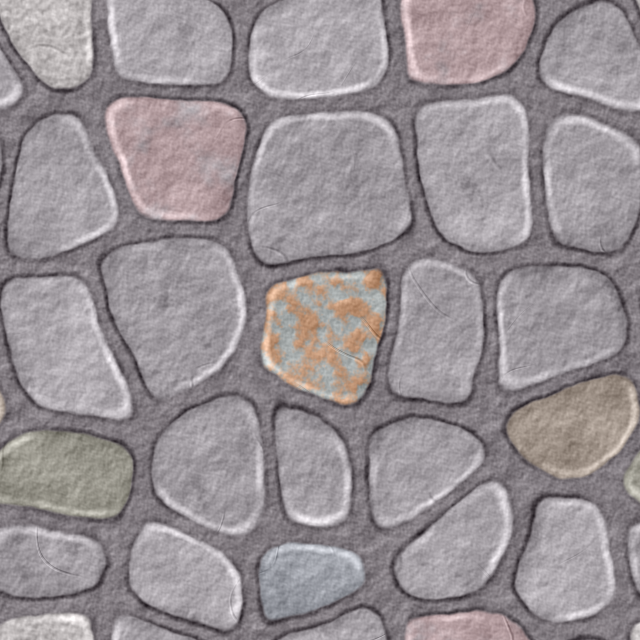
Write a three.js fragment shader that draws this texture.

```glsl
// Draws a wall of rounded grey fieldstones, a few of them tinted, set in dark mortar.
varying vec2 vUv;

const float CELLS = 5.0;
const float MORTAR_HALF_WIDTH = 0.06;
const float CORNER_SHARPNESS = 13.0;

const vec3 GREY = vec3(0.645, 0.625, 0.645);
const vec3 PINK = vec3(0.70, 0.61, 0.62);
const vec3 OLIVE = vec3(0.58, 0.57, 0.53);
const vec3 TAN = vec3(0.63, 0.58, 0.54);
const vec3 BLUE_GREY = vec3(0.61, 0.62, 0.65);
const vec3 PALE = vec3(0.73, 0.71, 0.71);
const vec3 RUST = vec3(0.73, 0.56, 0.44);
const vec3 LICHEN = vec3(0.66, 0.68, 0.68);
const vec3 MORTAR = vec3(0.51, 0.485, 0.505);

struct Stone {
  vec2 cell;
  float inset;   // distance from the joint, rounded at the corners
  vec2 outward;  // direction towards the nearest joint
};

vec2 hash2(vec2 p) {
  vec2 q = vec2(dot(p, vec2(127.1, 311.7)), dot(p, vec2(269.5, 183.3)));
  return fract(sin(q) * 43758.5);
}

float cornerSlope(vec2 corner, vec2 offset) {
  return dot(hash2(corner) * 2.0 - 1.0, offset);
}

float gradientNoise(vec2 p) {
  vec2 i = floor(p), f = fract(p);
  vec2 u = f * f * f * (f * (f * 6.0 - 15.0) + 10.0);
  vec2 x = vec2(1.0, 0.0), y = vec2(0.0, 1.0);
  return mix(mix(cornerSlope(i, f), cornerSlope(i + x, f - x), u.x),
             mix(cornerSlope(i + y, f - y), cornerSlope(i + 1.0, f - 1.0), u.x), u.y);
}

float fbm(vec2 p) {
  float sum = 0.0, amplitude = 0.6;
  for (int i = 0; i < 4; i++) {
    sum += amplitude * gradientNoise(p);
    p = mat2(1.6, 1.2, -1.2, 1.6) * p + 7.3;
    amplitude *= 0.58;
  }
  return sum;
}

vec2 seedPoint(vec2 cell) {
  return cell + 0.5 + 0.74 * (hash2(mod(cell, CELLS) + 3.0) - 0.5);
}

// Voronoi cell whose borders are blended by a smooth minimum.
Stone findStone(vec2 p) {
  vec2 home = floor(p), nearest = home;
  float best = 1e3;
  for (int j = -1; j <= 1; j++) for (int i = -1; i <= 1; i++) {
    vec2 cell = home + vec2(i, j);
    float d = distance(p, seedPoint(cell));
    if (d < best) { best = d; nearest = cell; }
  }
  vec2 seed = seedPoint(nearest), pull = vec2(0.0);
  float total = 0.0;
  for (int j = -2; j <= 2; j++) for (int i = -2; i <= 2; i++) {
    if (i == 0 && j == 0) continue;
    vec2 other = seedPoint(nearest + vec2(i, j));
    vec2 normal = normalize(other - seed);
    float weight = exp(-CORNER_SHARPNESS * dot(0.5 * (seed + other) - p, normal));
    total += weight;
    pull += weight * normal;
  }
  return Stone(nearest, -log(total) / CORNER_SHARPNESS, pull / total);
}

// Shuffled cell number: the first few kinds are tinted, the rest are grey.
vec3 stoneColour(vec2 cell, vec2 p) {
  vec2 c = mod(cell, CELLS);
  float kind = mod(7.0 * c.x + 10.0 * c.y + 16.0, 25.0);
  float speckle = gradientNoise(p * 24.0);
  if (kind < 0.5) return mix(LICHEN, RUST, smoothstep(-0.14, 0.16, fbm(p * 6.0)));
  if (kind < 1.5) return OLIVE;
  if (kind < 3.5) return mix(PINK, GREY, smoothstep(0.0, 0.5, fbm(p * 3.0)));
  if (kind < 4.5) return TAN;
  if (kind < 5.5) return BLUE_GREY + 0.06 * speckle;
  if (kind < 6.5) return PALE + 0.16 * speckle;
  return GREY + 0.07 * (hash2(c + 9.0).x - 0.5);
}

float relief(vec2 p, vec2 light) {
  return fbm(p * 6.0) - fbm((p + 0.022 * light) * 6.0);
}

// Thin broken crease, following the zero line of a slow noise.
float crease(vec2 p) {
  float line = 1.0 - smoothstep(0.0, 0.018, abs(gradientNoise(p * 1.9)));
  return line * smoothstep(0.08, 0.25, gradientNoise(p * 1.4 + 31.0));
}

float band(float x, float centre, float halfWidth) {
  return 1.0 - smoothstep(0.0, halfWidth, abs(x - centre));
}

void main() {
  vec2 p = vUv * CELLS;
  vec2 wobble = vec2(gradientNoise(p * 1.7), gradientNoise(p * 1.7 + 40.0));
  vec2 ripple = vec2(gradientNoise(p * 9.0), gradientNoise(p * 9.0 + 20.0));
  Stone stone = findStone(p + 0.10 * wobble + 0.018 * ripple);
  float depth = stone.inset - MORTAR_HALF_WIDTH;
  vec2 local = p + 17.0 * hash2(stone.cell);

  // Each stone catches the light from its own side.
  float angle = 6.283 * hash2(mod(stone.cell, CELLS) + 5.0).y;
  float facing = dot(stone.outward, vec2(cos(angle), sin(angle)));
  float patchy = gradientNoise(p * 3.5);
  float grain = gradientNoise(p * 38.0);

  // Weathered stone face with a worn, bright rim.
  vec3 face = stoneColour(stone.cell, local);
  face += 0.16 * fbm(local * 2.2) + 0.42 * relief(local, vec2(-0.6, 0.8)) + 0.05 * grain;
  face -= 0.10 * smoothstep(0.12, 0.45, fbm(local * 3.5 + 11.0));
  face += 0.09 * crease(local + 0.012) - 0.13 * crease(local);
  float rim = clamp(0.35 + 0.6 * facing + 0.9 * patchy, 0.0, 1.0);
  face += 0.24 * rim * band(depth, 0.035, 0.04);
  face -= 0.07 * (1.0 - rim) * (1.0 - smoothstep(0.0, 0.09, depth));

  // Gritty mortar with a shadow line at the foot of the stone.
  vec3 joint = MORTAR + 0.12 * fbm(p * 5.0) + 0.45 * relief(p, vec2(-0.6, 0.8)) + 0.08 * grain;
  float shadow = clamp(0.6 - 0.45 * facing + 0.8 * patchy, 0.1, 1.0);
  joint -= 0.25 * shadow * band(depth, -0.012, 0.035);

  gl_FragColor = vec4(mix(joint, face, smoothstep(-0.012, 0.014, depth)), 1.0);
}
```
